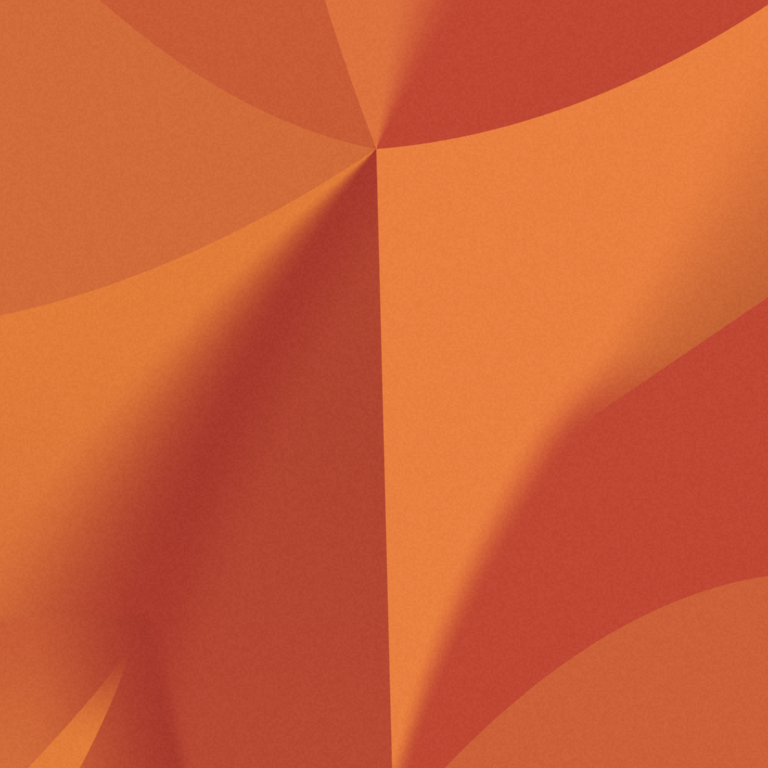
This background is drawn by a Shadertoy shader. Its source:

```glsl
// Folded paper in warm oranges: curved sheets meet at one hub point.
// Each sheet is a region bounded by bowed lines, painted back to front,
// with soft shadows along the creases and a fine grain on top.

const vec3 GOLD      = vec3(0.885, 0.485, 0.225);
const vec3 ORANGE    = vec3(0.915, 0.500, 0.250);
const vec3 APRICOT   = vec3(0.865, 0.445, 0.245);
const vec3 OCHRE     = vec3(0.820, 0.420, 0.225);
const vec3 RUST      = vec3(0.780, 0.360, 0.210);
const vec3 TERRA     = vec3(0.800, 0.375, 0.220);
const vec3 RED       = vec3(0.750, 0.280, 0.200);
const vec3 BRICK     = vec3(0.690, 0.270, 0.190);
const vec3 CREASE    = vec3(0.655, 0.225, 0.175);
const vec3 PENUMBRA  = vec3(0.760, 0.375, 0.205);

const vec2  HUB         = vec2(0.490, 0.806);
const vec2  KINK        = vec2(0.775, 0.460);
const vec2  POCKET_TIP  = vec2(0.197, 0.200);
const vec2  SHARD_TIP   = vec2(0.172, 0.158);
const float GRAIN_CELLS = 420.0;
const float GRAIN       = 0.030;

// Height at t of a chord from a to b, bowed by sag at its middle
float bow(float t, vec2 a, vec2 b, float sag) {
    float k = (t - a.x) / (b.x - a.x);
    return mix(a.y, b.y, k) + 4.0 * sag * k * (1.0 - k);
}

// Smooth coverage, full where d is positive
float cover(float d) {
    float aa = 1.0 / min(iResolution.x, iResolution.y);
    return smoothstep(-aa, aa, d);
}

float hash(vec2 p) {
    vec3 q = fract(vec3(p.xyx) * 0.1031);
    q += dot(q, q.yzx + 33.33);
    return fract((q.x + q.y) * q.z);
}

float valueNoise(vec2 p) {
    vec2 i = floor(p), f = fract(p);
    f = f * f * (3.0 - 2.0 * f);
    return mix(mix(hash(i), hash(i + vec2(1, 0)), f.x),
               mix(hash(i + vec2(0, 1)), hash(i + vec2(1, 1)), f.x), f.y);
}

// Sheet below the hub on the left: gold falling into a dark crease
vec3 lowerLeft(vec2 p) {
    float drop = max(HUB.y - p.y, 0.0);
    float ridge = bow(p.y, vec2(0.195, 0.197), HUB.yx, -0.028);
    float width = max(0.66 * drop - 0.35 * drop * drop, 0.003);
    float shade = smoothstep(-width, 0.0, p.x - ridge);
    vec3 panel = mix(CREASE, BRICK, smoothstep(0.0, 0.10, p.x - ridge));
    panel += 0.03 * smoothstep(0.45, 0.0, p.y) * vec3(1.0, 0.5, 0.3);
    return mix(mix(GOLD, OCHRE, smoothstep(0.2, 0.8, drop)), panel, shade);
}

// Small pocket in the corner with a bright shard
vec3 pocket(vec2 p, vec3 base) {
    float side = bow(p.y, vec2(0.0, 0.240), POCKET_TIP.yx, 0.0);
    vec3 col = mix(OCHRE, RUST, smoothstep(0.0, 0.19, p.y));
    col = mix(col, CREASE, smoothstep(0.02, side, p.x));
    float left  = bow(p.y, vec2(0.0, 0.036), SHARD_TIP.yx, 0.004);
    float right = bow(p.y, vec2(0.0, 0.104), SHARD_TIP.yx, 0.004);
    float shard = cover(p.x - left) * cover(right - p.x) * cover(SHARD_TIP.y - p.y);
    col = mix(col, GOLD, shard * (1.0 - smoothstep(0.02, 0.16, p.y)));
    float top = smoothstep(-0.006, 0.006, 0.193 + 0.05 * p.x - p.y);
    float inside = 1.0 - smoothstep(-0.015, 0.015, p.x - side);
    return mix(base, col, top * inside);
}

// Right side: orange sheet, its two shadows, red fold and corner dome
vec3 rightSide(vec2 p) {
    float inFold = p.x - bow(p.y, vec2(0.0, 0.538), KINK.yx, -0.025);
    float underFold = bow(p.x, KINK, vec2(1.0, 0.613), 0.0) - p.y;
    float reach = max(mix(0.03, 0.08, p.y / KINK.y), 0.01);
    float creaseShade = smoothstep(-reach, 0.0, inFold)
                      * (1.0 - smoothstep(0.42, 0.56, p.y));
    float spread = mix(0.05, 0.20, clamp((p.x - 0.742) / 0.258, 0.0, 1.0));
    float wide = smoothstep(0.0, spread, dot(p - vec2(0.742, 0.48), vec2(0.893, -0.45)));
    vec3 col = mix(ORANGE, PENUMBRA, wide);
    col = mix(col, RED, creaseShade);
    col = mix(col, RED, cover(min(inFold, underFold)));
    float dome = bow(p.x, vec2(0.579, 0.0), vec2(1.0, 0.25), 0.047);
    return mix(col, TERRA, cover(dome - p.y));
}

// Top fan: rust sheet, then a wedge turning from apricot to red
vec3 topFan(vec2 p) {
    float rise = max(p.y - HUB.y, 0.001);
    vec3 wedge = mix(APRICOT, RED, smoothstep(0.06, 0.60, (p.x - HUB.x) / rise));
    float ray = bow(p.y, HUB.yx, vec2(1.0, 0.423), -0.002);
    return mix(RUST, wedge, cover(p.x - ray));
}

void mainImage(out vec4 fragColor, in vec2 fragCoord) {
    vec2 p = fragCoord / iResolution.xy;

    // Sheets, back to front
    vec3 col = OCHRE;
    float leftRim = bow(p.x, vec2(0.0, 0.589), HUB, -0.028);
    col = mix(col, pocket(p, lowerLeft(p)), cover(leftRim - p.y));
    float spine = bow(p.y, vec2(0.0, 0.5105), HUB.yx, 0.0);
    col = mix(col, rightSide(p), cover(p.x - spine));
    float topRim = p.x < HUB.x ? bow(p.x, vec2(0.130, 1.0), HUB, -0.031)
                               : bow(p.x, HUB, vec2(1.0, 0.994), -0.037);
    col = mix(col, topFan(p), cover(p.y - topRim));

    // Paper grain
    col += GRAIN * (valueNoise(p * GRAIN_CELLS) - 0.5);
    fragColor = vec4(col, 1.0);
}
```
